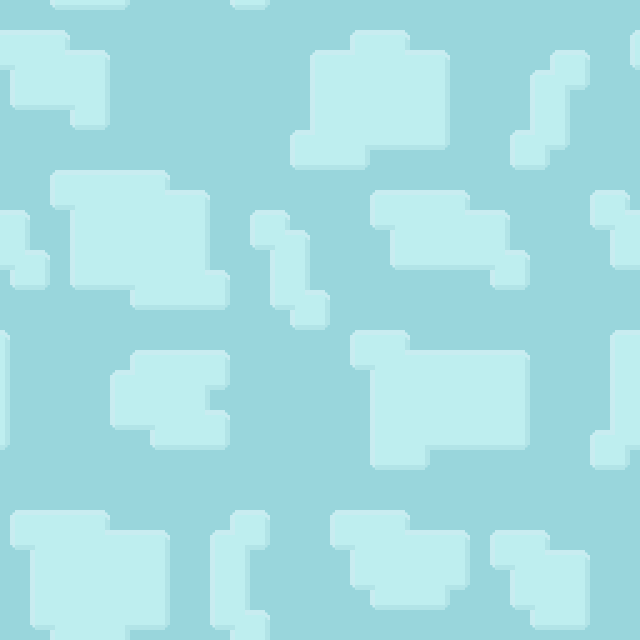
A Shadertoy shader for this pattern:

```glsl
// Pale blocky islands with a thin bevel, scattered over flat blue-green.
// Each island is a union of three boxes on a wrapping 32 x 32 cell grid;
// every cell holds 8 x 8 art pixels, which give stepped corners and rims.

const float GRID = 32.0;     // cells across the tile
const float ART = 8.0;       // art pixels across a cell
const int ISLANDS = 4;       // islands along each axis
const float SPACING = 8.0;   // cells between island centres
const float RIM = 2.0;       // bevel width in art pixels

const vec3 WATER = vec3(0.600, 0.838, 0.864);
const vec3 LAND  = vec3(0.744, 0.932, 0.939);
const vec3 LIGHT = vec3(0.783, 0.924, 0.942);
const vec3 SHADE = vec3(0.700, 0.895, 0.905);

// Two random values in 0..1 for an island and a salt
vec2 hash2(ivec2 id, int salt) {
    uint h = uint(id.x + 4 * id.y + 16 * salt + 53);
    h = h * 747796405u + 2891336453u;
    h = ((h >> ((h >> 28u) + 4u)) ^ h) * 277803737u;
    h = (h >> 22u) ^ h;
    return vec2(float(h & 0xffffu), float(h >> 16u)) / 65536.0;
}

bool inBox(vec2 p, vec2 corner, vec2 size) {
    return all(greaterThanEqual(p, corner)) && all(lessThan(p, corner + size));
}

// Smallest body size in cells: big, tall, wide or small
vec2 bodySize(int kind) {
    if (kind == 0) return vec2(7.0, 4.0);
    if (kind == 1) return vec2(2.0, 4.0);
    return kind == 2 ? vec2(5.0, 2.0) : vec2(3.0, 2.0);
}

bool inIsland(vec2 cell, ivec2 id) {
    // Small islands are left out of every other row for open water
    int kind = (id.x + 2 * id.y) % 4;
    if (kind == 3 && id.y % 2 == 1) return false;

    // Jittered centre; each row slides by its own amount
    float slide = floor(hash2(ivec2(0, id.y), 9).x * 6.0);
    vec2 centre = SPACING * vec2(id) + vec2(slide, 0.0) + floor(hash2(id, 0) * 2.0) + 3.0;
    vec2 p = mod(cell - centre + 0.5 * GRID, GRID) - 0.5 * GRID;
    if (any(greaterThan(abs(p), vec2(SPACING)))) return false;

    // Body, sometimes turned upside down
    vec2 size = bodySize(kind) + floor(hash2(id, 1) * 2.0);
    p += floor(0.5 * size);
    if (hash2(id, 2).x < 0.5) p.y = size.y - 1.0 - p.y;
    if (inBox(p, vec2(0.0), size)) return true;

    // Bump on top
    vec2 r = hash2(id, 3);
    float bump = 2.0 + floor(r.x * (size.x - 2.0));
    float bumpX = floor(r.y * (size.x - bump + 3.0)) - 1.0;
    if (inBox(p, vec2(bumpX, size.y - 1.0), vec2(bump, 2.0))) return true;

    // Foot below, hanging over one side
    r = hash2(id, 4);
    float foot = 2.0 + floor(r.x * (size.x - 1.0));
    float footX = r.y < 0.5 ? -1.0 : size.x - foot + 1.0;
    return inBox(p, vec2(footX, -1.0), vec2(foot, 2.0));
}

bool isLand(vec2 cell) {
    for (int j = 0; j < ISLANDS; j++)
        for (int i = 0; i < ISLANDS; i++)
            if (inIsland(cell, ivec2(i, j))) return true;
    return false;
}

vec3 islandColour(vec2 uv) {
    // Half a cell of shift keeps the tile edge inside the cells
    vec2 pixel = floor(fract(uv + 0.5 / GRID) * GRID * ART);
    vec2 cell = floor(pixel / ART);
    if (!isLand(cell)) return WATER;

    // Nearest sides of the cell and the depth behind them
    vec2 local = pixel - cell * ART - 0.5 * (ART - 1.0);
    vec2 side = sign(local);
    vec2 depth = 0.5 * (ART - 1.0) - abs(local);
    bool openX = !isLand(cell + vec2(side.x, 0.0));
    bool openY = !isLand(cell + vec2(0.0, side.y));

    // Stepped cut on outer corners
    bool corner = openX && openY;
    float diagonal = depth.x + depth.y;
    if (corner && diagonal < RIM) return WATER;

    // Bevel: light from the upper left, small patch in inner corners
    bool rimX = openX && depth.x < RIM;
    bool rimY = openY && depth.y < RIM;
    bool bend = corner && diagonal < 2.0 * RIM;
    if (!openX && !openY && max(depth.x, depth.y) < RIM)
        bend = !isLand(cell + side);
    if ((rimX && side.x < 0.0) || ((rimY || bend) && side.y > 0.0)) return LIGHT;
    return rimX || rimY || bend ? SHADE : LAND;
}

void mainImage(out vec4 fragColor, in vec2 fragCoord) {
    // Four samples smooth the edges at any canvas size
    vec3 sum = vec3(0.0);
    for (int k = 0; k < 4; k++) {
        vec2 offset = 0.5 * (vec2(float(k & 1), float(k >> 1)) - 0.5);
        sum += islandColour((fragCoord + offset) / iResolution.xy);
    }
    fragColor = vec4(0.25 * sum, 1.0);
}
```
